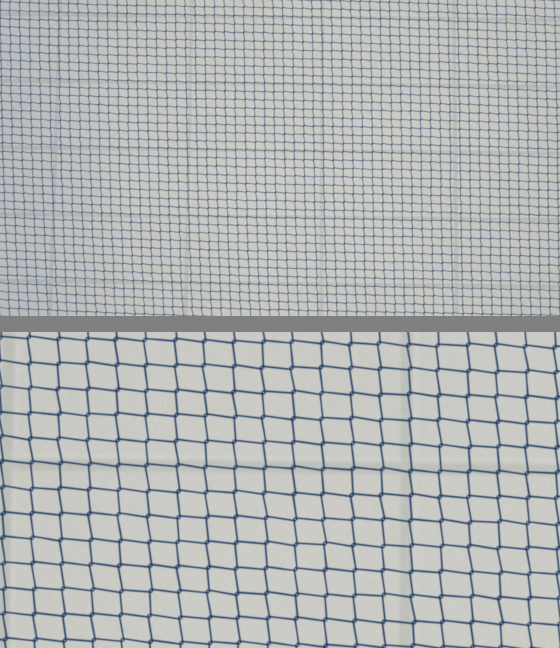
Top: the whole. Bottom: its middle third, enlarged.
This pattern is drawn by a Shadertoy shader. Its source:

```glsl
// A fine blue knotted net, 58 meshes across and 38 down, in front of pale wall panels.
// Jittered knots are joined by soft distance-field threads over a shaded, grooved wall.
// All lengths are fractions of the canvas height.

float hash(vec2 p) {
    return fract(sin(dot(p, vec2(127.1, 311.7))) * 43758.5453);
}

float noise(vec2 p) {
    vec2 i = floor(p), f = fract(p);
    f = f * f * (3.0 - 2.0 * f);
    return mix(mix(hash(i), hash(i + vec2(1, 0)), f.x),
               mix(hash(i + vec2(0, 1)), hash(i + vec2(1, 1)), f.x), f.y);
}

float segmentDistance(vec2 p, vec2 a, vec2 b) {
    vec2 ab = b - a;
    return length(p - a - ab * clamp(dot(p - a, ab) / dot(ab, ab), 0.0, 1.0));
}

// Gaussian thread profile that keeps its total weight when thinner than a pixel
float threadCoverage(float d, float halfWidth, float pixel) {
    float sigma = length(vec2(0.48 * pixel, 0.8 * halfWidth));
    return 0.8 * halfWidth / sigma * exp(-0.5 * d * d / (sigma * sigma));
}

vec2 knotPosition(vec2 id, vec2 mesh) {
    vec2 jitter = vec2(hash(id), hash(id + 57.3)) - 0.5;
    return (id + 0.08 * jitter) * mesh;
}

float net(vec2 p, float pixel) {
    // Lean of the columns, fall of the rows and a slight sag
    p += vec2(0.03 * p.y, 0.032 * p.x);
    p += 0.006 * vec2(sin(3.0 * p.y + p.x), sin(2.4 * p.x + 1.5 * p.y));

    vec2 mesh = vec2(16.0 / 9.0 / 58.0, 1.0 / 38.0);
    vec2 base = floor(p / mesh);
    vec2 twistX = vec2(0.0015, 0.0), twistY = twistX.yx;
    float across = 1.0, upward = 1.0, knots = 1.0;

    // Threads run to the right and up from each nearby knot, twisted at their ends
    for (int j = -1; j <= 1; j++) {
        for (int i = -1; i <= 1; i++) {
            vec2 id = base + vec2(i, j);
            vec2 knot = knotPosition(id, mesh);
            vec2 right = knotPosition(id + vec2(1, 0), mesh);
            vec2 above = knotPosition(id + vec2(0, 1), mesh);
            across = min(across, segmentDistance(p, knot + twistY, right - twistY));
            upward = min(upward, segmentDistance(p, knot + twistX, above - twistX));
            knots = min(knots, length(p - knot));
        }
    }
    float width = 0.0008 * (0.85 + 0.3 * noise(p * 60.0));
    float gaps = (1.0 - threadCoverage(across, width, pixel))
               * (1.0 - threadCoverage(upward, width, pixel));
    float knotCover = 0.15 * smoothstep(0.5 * pixel, -0.5 * pixel, knots - 0.0015);
    return 1.0 - gaps * (1.0 - knotCover);
}

vec3 wall(vec2 p) {
    // Light falls off to the corners and turns cooler on the left
    vec2 c = p - vec2(1.0, 0.5);
    vec3 color = vec3(0.798, 0.797, 0.776) - 0.05 * dot(c, c);
    color = mix(color, vec3(0.72, 0.735, 0.755), 0.55 * smoothstep(0.55, 0.0, p.x));
    color += 0.01 * (noise(p * 5.0) - 0.5);

    // Panel joints: a soft dark groove with a pale edge, leaning with perspective
    vec2 size = vec2(0.422, 0.211);
    vec2 panel = vec2(p.x - 0.034 * (1.15 - p.x) * (p.y - 0.5) - 0.175,
                      p.y + 0.011 * (p.x - 0.89) - 0.102) / size;
    vec2 offset = (fract(panel + 0.5) - 0.5) * size;
    vec2 groove = 1.0 - smoothstep(vec2(0.003), vec2(0.009), abs(offset));
    vec2 edge = 1.0 - smoothstep(vec2(0.0), vec2(0.005), abs(offset - 0.010));
    color -= vec3(0.05, 0.042, 0.044) * max(groove.x, groove.y);
    return color + 0.012 * max(edge.x, edge.y);
}

void mainImage(out vec4 fragColor, in vec2 fragCoord) {
    vec2 p = fragCoord / iResolution.y;
    vec3 color = mix(wall(p), vec3(0.13, 0.23, 0.38), net(p, 1.0 / iResolution.y));

    // Fine grain
    color += 0.012 * (hash(floor(p * 288.0)) - 0.5);
    fragColor = vec4(color, 1.0);
}
```
